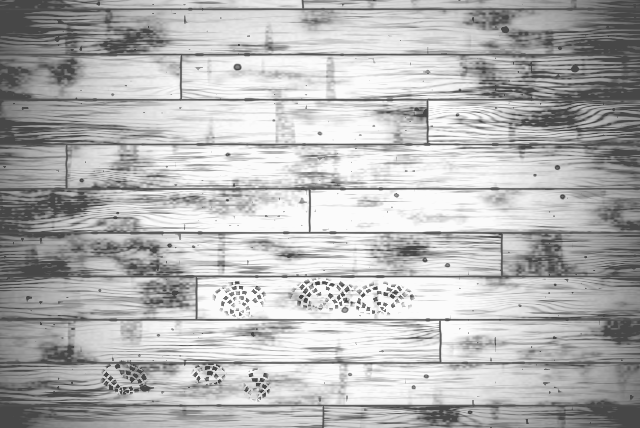
Write a Shadertoy shader that draws this texture.

```glsl
// Bleached, worn plank floor in greys with staggered joints, knots and tread marks.
#define ROW_H 0.1029      // plank pitch, in canvas heights
#define TOP_SEAM 0.0215   // first seam below the top edge
#define ROW_DRIFT 0.32    // planks narrow slightly downwards
#define SEAM_W 0.0015     // half width of seams and joints
#define RING_FREQ 680.0   // growth ring density
#define GRAIN 0.50        // growth ring strength
#define FIBRE 0.55        // fine streak strength
#define GRIME 0.60        // stain strength
#define VIGNETTE vec2(0.74, 0.27)
#define DARK 0.28         // darkest grey

// Joint position of each row across the width; 2.0 means no joint
const float JOINT[11] = float[11](0.473, 2.0, 0.283, 0.668, 0.104, 0.484,
                                  0.784, 0.307, 0.688, 2.0, 0.505);
// Tread marks: centre, then radii
const vec4 TREAD[6] = vec4[6](
    vec4(0.56, 0.303, 0.064, 0.047), vec4(0.755, 0.312, 0.080, 0.040),
    vec4(0.89, 0.302, 0.085, 0.040), vec4(0.289, 0.117, 0.056, 0.042),
    vec4(0.488, 0.125, 0.042, 0.028), vec4(0.60, 0.10, 0.033, 0.042));

float hash(vec2 p) {
    return fract(sin(dot(p, vec2(127.1, 311.7))) * 43758.55);
}

float noise(vec2 p) {
    vec2 i = floor(p), f = fract(p);
    f = f * f * (3.0 - 2.0 * f);
    return mix(mix(hash(i), hash(i + vec2(1, 0)), f.x),
               mix(hash(i + vec2(0, 1)), hash(i + vec2(1, 1)), f.x), f.y);
}

float fbm(vec2 p) {
    float sum = 0.0, amp = 0.533;
    for (int i = 0; i < 4; i++) {
        sum += amp * noise(p);
        p = p * 2.03 + 17.3;
        amp *= 0.5;
    }
    return sum;
}

// Short dabs laid on rings inside an ellipse
float treadMark(vec2 d, vec2 radii, float id) {
    float inside = 1.0 - smoothstep(0.8, 1.05, length(d / radii));
    d.y += 0.03;
    float ring = length(d) / 0.0125, n = floor(ring);
    float count = floor(4.0 * n + 5.0);
    float a = (atan(d.y, d.x) / 6.2832 + 0.5) * count + 0.5 * n;
    vec2 cell = abs(vec2(fract(a), fract(ring)) - 0.5);
    float dab = 1.0 - smoothstep(0.26, 0.40, max(cell.x, cell.y));
    return inside * dab * step(0.22, hash(vec2(floor(a) + id * 31.0, n)));
}

void mainImage(out vec4 fragColor, in vec2 fragCoord) {
    vec2 uv = fragCoord / iResolution.xy, p = fragCoord / iResolution.y;
    float aspect = iResolution.x / iResolution.y, px = 1.0 / iResolution.y;

    // Rows and boards
    float s = (1.0 - uv.y - TOP_SEAM) / ROW_H, u = s / 9.0;
    s -= ROW_DRIFT * u * (1.0 - u);
    float row = floor(s) + 1.0, f = fract(s);
    float joint = JOINT[int(clamp(row, 0.0, 10.0))] * aspect;
    float board = row * 2.0 + step(joint, p.x);
    float seed = hash(vec2(board, 4.7));
    vec2 q = vec2(p.x, (f - 0.5) * ROW_H), shift = seed * vec2(61.0, 37.0);

    // Knots, which also bend the rings around them
    float bend = 0.0, knots = 0.0;
    for (int i = 0; i < 4; i++) {
        vec2 id = vec2(board, float(i) + 9.0);
        vec2 d = q - vec2(hash(id) * aspect, (hash(id + 5.3) - 0.5) * 0.075);
        float r = mix(0.002, 0.008, pow(hash(id + 8.1), 2.0));
        float dist = length(d * vec2(0.85, 1.0)) + 0.002 * (noise(p * 180.0) - 0.5);
        float disc = 1.0 - smoothstep(r - px, r + px, dist);
        knots = max(knots, disc * mix(0.6, 0.95, smoothstep(0.3, 0.9, dist / r)));
        d /= vec2(0.085, 0.021);
        bend += 0.03 * exp(-dot(d, d)) * step(0.45, hash(id + 2.9));
    }

    // Growth rings and fibres
    float height = q.y + bend + 0.055 * fbm(q * vec2(2.6, 12.0) + shift)
                 + 0.006 * noise(q * vec2(14.0, 50.0) + shift);
    float rings = pow(0.5 + 0.5 * sin(height * RING_FREQ), 2.5);
    float patches = smoothstep(0.3, 0.72, fbm(q * vec2(2.5, 18.0) + shift + 7.0));
    float streaks = smoothstep(0.50, 0.78, fbm(q * vec2(11.0, 170.0) + shift));
    float speckle = noise(p * vec2(130.0, 190.0));
    float wear = mix(0.35, 1.0, smoothstep(0.1, 0.9, abs(uv.x * 2.0 - 1.0)));
    wear *= mix(0.55, 1.25, hash(vec2(board, 1.9)));
    float ink = wear * patches * rings * GRAIN * (0.5 + speckle);
    ink += streaks * FIBRE * (0.25 + 0.75 * patches);

    // Blotches, vertical smears and specks
    float blotch = smoothstep(0.50, 0.78, fbm(p * vec2(7.0, 17.0) + shift));
    float smear = smoothstep(0.80, 0.95, noise(q * vec2(32.0, 9.0) + shift + 3.0));
    float specks = smoothstep(0.90, 0.97, noise(p * 95.0)) * step(0.6, noise(p * 13.0));
    ink += GRIME * (blotch * (0.3 + speckle) * (0.4 + wear) + smear * speckle * 0.7);
    ink += 0.5 * specks + knots;

    // Tread marks
    for (int i = 0; i < 6; i++) {
        vec4 t = TREAD[i];
        vec2 d = p - t.xy + 0.005 * (vec2(noise(p * 70.0), noise(p * 70.0 + 40.0)) - 0.5);
        ink += 0.85 * treadMark(d, t.zw, float(i)) * smoothstep(0.15, 0.55, fbm(p * 45.0));
    }

    // Uneven light: bright middle, grey sides
    vec2 c = abs(uv * 2.0 - 1.0);
    float tone = 1.12 - dot(VIGNETTE, vec2(pow(c.x, 2.4), pow(c.y, 3.0)));
    tone += 0.16 * (seed - 0.6) + 0.06 * (speckle - 0.5) - ink;

    // Seams with chipped edges, and joints
    float chip = smoothstep(0.78, 0.95, noise(vec2(p.x * 45.0, floor(s + 0.5) * 7.0)));
    float seamDist = min(f, 1.0 - f) * ROW_H;
    float halfW = SEAM_W * (0.65 + 0.5 * noise(vec2(p.x * 20.0, row)) + chip);
    float gap = 1.0 - smoothstep(halfW - px * 0.5, halfW + px, seamDist);
    float jointDist = abs(p.x - joint + 0.002 * (noise(p * 60.0) - 0.5));
    gap = max(gap, 1.0 - smoothstep(SEAM_W - px * 0.5, SEAM_W + px, jointDist));
    tone -= 0.22 * exp(-min(seamDist, jointDist) / 0.004) * speckle;
    tone = mix(clamp(tone, 0.0, 1.0), 0.03, gap * 0.9);

    fragColor = vec4(vec3(mix(DARK, 0.985, tone)), 1.0);
}
```
